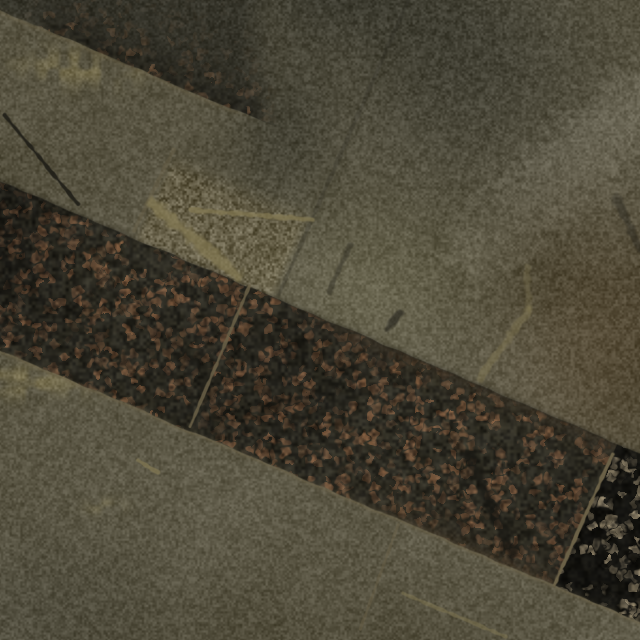
A WebGL 2 fragment shader for this texture:

```glsl
#version 300 es
precision highp float;
// Worn stone paving crossed by a diagonal band of dark, brown-flecked granite.
uniform vec2 u_resolution;
out vec4 outColor;

const vec3 STONE = vec3(.345, .328, .258);
const vec3 SLATE = vec3(.24, .235, .19);
const vec3 LICHEN = vec3(.52, .48, .33);
const vec3 SOOT = vec3(.12, .115, .09);
const vec3 BROWN = vec3(.36, .26, .18);
const vec3 MORTAR = vec3(.42, .38, .28);

// Integer hash: two random values per lattice cell
vec2 hash2(vec2 cell) {
  uvec2 q = uvec2(ivec2(cell) + 4096);
  uint h = q.x * 40503u ^ q.y * 668265u;
  h = (h ^ (h >> 15)) * 739397u;
  h = (h ^ (h >> 13)) * 974711u;
  h ^= h >> 16;
  return vec2(h & 65535u, h >> 16) / 65535.;
}

float noise(vec2 p) {
  vec2 i = floor(p), f = fract(p);
  f = f * f * (3. - 2. * f);
  return mix(mix(hash2(i).x, hash2(i + vec2(1, 0)).x, f.x),
             mix(hash2(i + vec2(0, 1)).x, hash2(i + 1.).x, f.x), f.y);
}

float fbm(vec2 p) {
  float sum = 0., gain = .5;
  for (int i = 0; i < 5; i++) {
    sum += gain * noise(p);
    p = mat2(1.6, 1.2, -1.2, 1.6) * p + 7.3;
    gain *= .5;
  }
  return sum;
}

// Soft ragged line between the two ends in s
float stroke(vec2 p, vec4 s, float width) {
  vec2 ab = s.zw - s.xy, ap = p - s.xy;
  float d = length(ap - ab * clamp(dot(ap, ab) / dot(ab, ab), 0., 1.));
  d += .7 * width * (noise(p * 110.) - .4);
  return 1. - smoothstep(width * .35, width + .7 / u_resolution.y, d);
}

// Round falloff: center in b.xy, radii in b.zw
float blob(vec2 p, vec4 b) {
  vec2 q = (p - b.xy) / b.zw;
  return exp(-dot(q, q));
}

// Irregular mineral flecks, one per cell
vec3 granite(vec2 p, vec3 ground, vec3 fleck, float scale, float density) {
  vec2 q = p * scale + .9 * vec2(noise(p * 130.), noise(p * 130. + 31.));
  float nearest = 9., pick = 0.;
  for (int k = 0; k < 9; k++) {
    vec2 cell = floor(q) + vec2(k % 3 - 1, k / 3 - 1);
    float d = length(q - cell - .15 - .7 * hash2(cell));
    if (d < nearest) { nearest = d; pick = hash2(cell + 517.).y; }
  }
  float amount = smoothstep(1. - density, 1.15 - density, pick);
  amount *= (.35 + .65 * fract(pick * 37.)) * (1. - smoothstep(.3, .65, nearest));
  vec3 col = mix(ground, fleck, amount);
  return col * (.62 + .76 * noise(p * 190.)) + .055 * (noise(p * 95.) - .4);
}

void main() {
  vec2 uv = gl_FragCoord.xy / u_resolution;
  float aa = 1. / u_resolution.y;
  // Signed distances to the three parallel slab edges
  vec3 edge = .92 * (uv.y + .425 * uv.x - vec3(.716, .453, .984)) + .003 * (noise(uv * 45.) - .5);
  vec3 side = smoothstep(-aa, aa, edge);
  float upper = side.x, band = side.y * (1. - upper);
  float cloud = fbm(uv * 5.) - .48;
  float grain = noise(uv * 300.) + .7 * noise(uv * 170.) - .85;

  // Paving: stains, light and moss
  float shade = upper * .85 * blob(uv, vec4(.72, .93, .2, .2));
  shade += upper * .6 * blob(uv, vec4(.44, .8, .08, .13));
  shade += .75 * blob(uv, vec4(.5, 1.02, .16, .09));
  shade += .35 * blob(uv, vec4(.05, .04, .22, .13));
  vec3 stone = mix(STONE + .13 * cloud, SLATE, min(shade, 1.));
  stone += upper * vec3(.065, .067, .052) * blob(uv, vec4(.59, .56, .16, .13));
  stone += .055 * stroke(uv, vec4(.76, .62, 1, .84), .09);
  stone -= upper * vec3(.01, .032, .043) * blob(uv, vec4(.95, .47, .16, .2));
  stone += upper * .035 * blob(uv, vec4(.1, .82, .2, .1));
  float moss = blob(uv, vec4(.03, .405, .12, .025)) + blob(uv, vec4(.13, .895, .09, .028));
  moss += .7 * blob(uv, vec4(.16, .21, .03, .012));
  stone = mix(stone, LICHEN, .75 * moss * smoothstep(.25, .85, noise(uv * 60.)));

  // Coarser tile beside the band
  float across = uv.x - .45 * uv.y;
  float tile = smoothstep(-.078, -.058, across) * (1. - smoothstep(.173, .193, across));
  tile *= upper * smoothstep(0., .05, .885 - .42 * uv.x - uv.y);
  stone += vec3(.03, .02, 0) * tile + grain * mix(.1, .2, tile);

  // Dark strip fading out at the top left
  float strip = side.z * (1. - smoothstep(.37, .44, uv.x + .06 * cloud));
  float rim = exp(-max(edge.z, 0.) * 22.) * smoothstep(.03, .1, uv.x);
  vec3 sooty = mix(SLATE * .86 + .09 * grain, granite(uv, SOOT, BROWN, 75., .5), rim);
  stone = mix(stone, sooty, strip * .94);

  // Granite band, with a blacker slab at the right end
  float slab = smoothstep(-aa, aa, uv.x - .957 - .446 * (uv.y - .29));
  vec3 fleck = mix(BROWN, vec3(.45, .41, .33), slab);
  vec3 rock = granite(uv, SOOT * mix(1.2, .55, slab), fleck, 72., .56) * (1. + .7 * cloud);
  float dust = exp(-max(edge.y, 0.) * 55.) * smoothstep(.5, .68, uv.x);
  dust += exp(min(edge.x, 0.) * 60.) * smoothstep(.42, .6, uv.x);
  rock = mix(rock, vec3(.235, .2, .145) + .09 * grain, .75 * min(dust, 1.) * (1. - slab));
  rock = mix(rock, SOOT * .7, .7 * stroke(uv, vec4(.735, .285, .8, .135), .013));
  vec3 col = mix(stone, rock, band);

  // Cracks and dark scuffs
  float dark = .9 * stroke(uv, vec4(.007, .82, .122, .681), .0035);
  dark += .6 * stroke(uv, vec4(.625, .512, .605, .486), .008);
  dark += .35 * stroke(uv, vec4(.547, .616, .514, .544), .006);
  dark += .4 * stroke(uv, vec4(.963, .69, 1, .61), .009);
  dark += .22 * stroke(uv, vec4(.638, 1, .436, .54), .004);
  dark += .45 * exp(-abs(edge.x) * 330.);
  col = mix(col, SOOT, min(dark, 1.));

  // Mortar joints and pale borders
  float joint = .85 * stroke(uv, vec4(.39, .554, .297, .333), .0028);
  joint += stroke(uv, vec4(.957, .29, .866, .086), .0035);
  joint += .45 * stroke(uv, vec4(.622, .18, .563, .017), .0025);
  joint += .4 * stroke(uv, vec4(.271, .766, .21, .64), .004);
  joint += .65 * exp(-abs(edge.y + .002) * 420.);
  joint += .45 * exp(-abs(edge.z + .003) * 320.) * (1. - smoothstep(.35, .41, uv.x));
  col = mix(col, MORTAR, min(joint, 1.));

  // Pale scratches
  float scratch = .75 * upper * stroke(uv, vec4(.241, .68, .37, .57), .014);
  scratch += .75 * stroke(uv, vec4(.3, .672, .488, .657), .0055);
  scratch += .3 * stroke(uv, vec4(.823, .583, .827, .518), .007);
  scratch += .45 * stroke(uv, vec4(.827, .518, .749, .408), .008);
  scratch += .7 * stroke(uv, vec4(.215, .281, .247, .262), .004);
  scratch += .5 * stroke(uv, vec4(.63, .073, .79, .005), .0035);
  outColor = vec4(mix(col, LICHEN, min(scratch, 1.)), 1);
}
```
